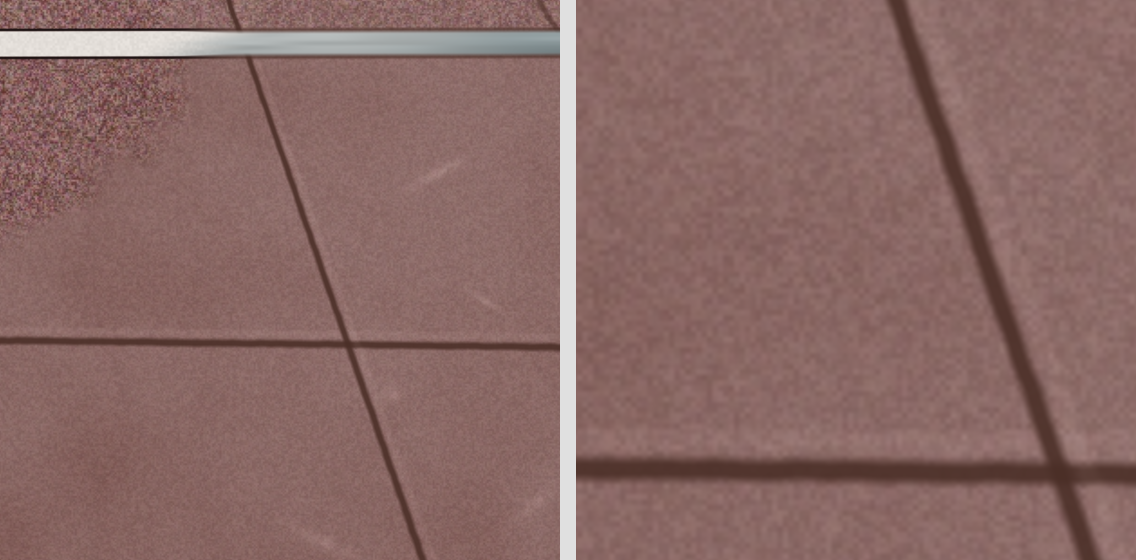
Left, the full canvas; right, a detail of the centre.
Give the GLSL for this texture, as a Shadertoy shader.

```glsl
// Red-brown stone floor tiles in perspective, with dark joints and a pale metal strip.

const vec3 STONE_LIGHT = vec3(0.555, 0.425, 0.412);
const vec3 STONE_DARK = vec3(0.505, 0.362, 0.345);
const vec3 JOINT = vec3(0.29, 0.18, 0.15);
const vec3 METAL_WARM = vec3(0.89, 0.87, 0.85);
const vec3 METAL_GREY = vec3(0.67, 0.69, 0.69);
const vec3 METAL_BLUE = vec3(0.53, 0.58, 0.59);
const vec3 SHADOW = vec3(0.10, 0.06, 0.06);

float hash(vec2 p) {
    vec3 q = fract(vec3(p.xyx) * 0.1031);
    q += dot(q, q.yzx + 33.33);
    return fract((q.x + q.y) * q.z);
}

float noise(vec2 p) {
    vec2 i = floor(p), f = fract(p);
    f = f * f * (3.0 - 2.0 * f);
    return mix(mix(hash(i), hash(i + vec2(1, 0)), f.x),
               mix(hash(i + vec2(0, 1)), hash(i + vec2(1, 1)), f.x), f.y);
}

float fbm(vec2 p) {
    float sum = 0.0, amp = 0.5;
    for (int i = 0; i < 4; i++) {
        sum += amp * noise(p);
        p = mat2(1.6, 1.2, -1.2, 1.6) * p + 7.3;
        amp *= 0.5;
    }
    return sum / 0.9375;
}

// Soft line of the given half width around signed distance d
float softLine(float d, float halfWidth) {
    return 1.0 - smoothstep(0.2 * halfWidth, halfWidth, abs(d));
}

// Dark groove with a faint light rim on its upper right side
vec3 groove(vec3 base, float d, float halfWidth, float strength) {
    base += 0.035 * strength * softLine(d - 1.7 * halfWidth, halfWidth);
    return mix(base, JOINT, strength * softLine(d, halfWidth));
}

// Short pale scratch: elongated spot with its long axis along angle
float scuff(vec2 p, vec2 center, float angle, vec2 size) {
    vec2 q = p - center;
    float c = cos(angle), s = sin(angle);
    q = vec2(c * q.x + s * q.y, c * q.y - s * q.x) / size;
    return exp(-dot(q, q));
}

vec3 stone(vec2 p) {
    float tone = 0.50 + 0.55 * (p.y - 0.38) + 1.1 * (fbm(p * 6.0) - 0.5);
    tone += 0.25 * smoothstep(0.2, 0.7, p.x);
    vec3 col = mix(STONE_DARK, STONE_LIGHT, clamp(tone, 0.0, 1.0));

    // Rough patch at upper left, fading along a ragged diagonal
    float ragged = 0.12 * (fbm(p * 14.0 + 3.0) - 0.5);
    float rough = smoothstep(-0.03, 0.07, p.y - 0.56 - 0.62 * p.x + ragged)
                * (1.0 - smoothstep(0.29, 0.35, p.x + ragged));
    rough = max(rough, 0.55 * smoothstep(0.94, 0.96, p.y));
    float grain = noise(p * 310.0) + 0.6 * noise(p * 170.0 + 9.0) - 0.8;
    col += grain * mix(0.055, 0.23, rough);
    vec3 tint = vec3(noise(p * 150.0), noise(p * 150.0 + 40.0), noise(p * 150.0 + 80.0));
    col += (tint - 0.5) * mix(0.012, 0.07, rough);
    col -= rough * vec3(0.02, 0.035, 0.03);

    // Pale wear marks
    float wear = scuff(p, vec2(0.78, 0.69), 0.5, vec2(0.055, 0.009))
               + scuff(p, vec2(0.87, 0.46), -0.6, vec2(0.045, 0.007))
               + scuff(p, vec2(0.96, 0.10), 0.7, vec2(0.045, 0.014))
               + scuff(p, vec2(0.70, 0.30), -0.4, vec2(0.020, 0.014))
               + scuff(p, vec2(0.58, 0.03), -0.5, vec2(0.070, 0.012));
    return col + wear * 0.055 * (0.4 + noise(p * 45.0));
}

vec3 metalStrip(vec3 base, vec2 p) {
    float right = smoothstep(0.30, 0.44, p.x);
    float d = abs(p.y - mix(0.9215, 0.9235, p.x));
    float halfHeight = mix(0.0225, 0.0205, right);
    float blur = mix(0.002, 0.005, right);

    // Crisp shadow on the left, soft brown edge on the right
    vec3 edge = mix(SHADOW, JOINT, right);
    float edgeLine = softLine(d - halfHeight - 0.002, mix(0.0045, 0.008, right));
    vec3 col = mix(base, edge, edgeLine * mix(0.95, 0.65, right));

    // Reflections cool and dim to the right in horizontal streaks
    float v = (p.y - 0.9225) / halfHeight;
    float streak = noise(vec2(p.x * 7.0, p.y * 130.0)) - 0.5;
    float cool = smoothstep(0.28, 0.46, p.x - 0.04 * v + 0.05 * streak);
    vec3 metal = mix(METAL_WARM, METAL_GREY, cool);
    metal = mix(metal, METAL_BLUE, smoothstep(0.62, 1.0, p.x + 0.1 * streak));
    metal += 0.09 * streak * right + 0.05 * v * right;
    metal += 0.05 * (noise(p * 240.0) - 0.5) * (1.0 - right);
    return mix(col, metal, 1.0 - smoothstep(halfHeight - blur, halfHeight + blur, d));
}

void mainImage(out vec4 fragColor, in vec2 fragCoord) {
    vec2 p = fragCoord / iResolution.xy;
    vec3 col = stone(p);

    // Cross joint
    float wobble = 0.0015 * (noise(p * 60.0) - 0.5);
    col = groove(col, p.y - 0.392 + 0.012 * p.x + wobble, 0.0105, 0.88);

    // Receding joints fan out from left to right
    for (int i = 0; i < 2; i++) {
        float k = float(i), slope = 0.347 + 0.28 * k;
        float d = (p.x - 0.408 - 0.553 * k - slope * (1.0 - p.y)) / sqrt(1.0 + slope * slope);
        col = groove(col, d + wobble, mix(0.0105, 0.0075, p.y), 0.88 - 0.3 * k);
    }

    col = metalStrip(col, p);
    fragColor = vec4(clamp(col, 0.0, 1.0), 1.0);
}
```
